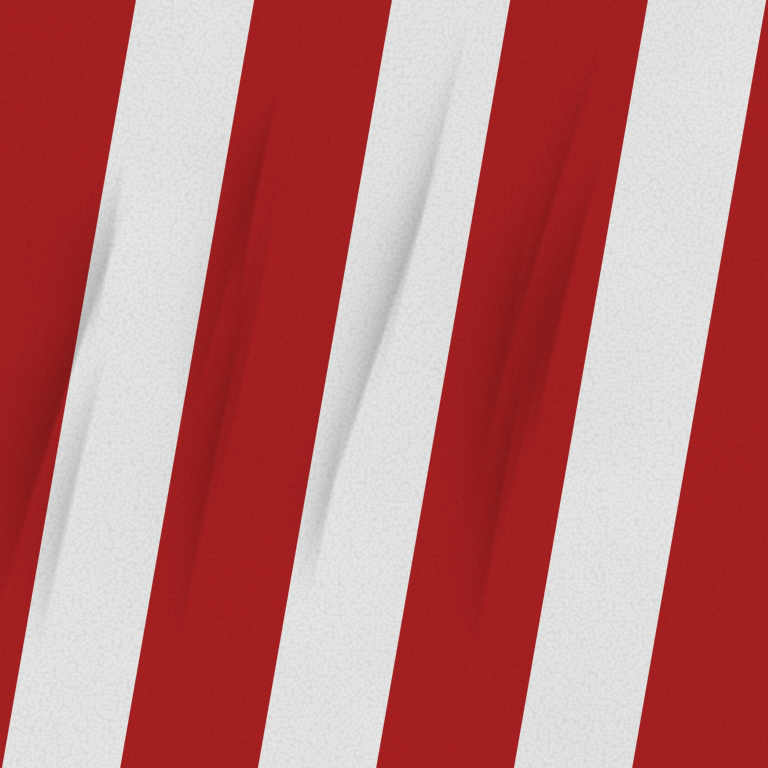
Give the GLSL for this pattern, as a WebGL 1 fragment shader.

```glsl
precision highp float;
// Slanted red and white cloth stripes, three periods across the canvas.
// Stripes come from a sheared fract; soft tapered creases are scattered by a
// low-discrepancy loop; cellular noise and layered sines give the fabric grain.

#define REPEATS 3.0
#define SLANT 0.1745
#define STRIPE_START 0.0025
#define WHITE_SHARE 0.462
#define RED vec3(0.635, 0.121, 0.125)
#define WHITE vec3(0.872, 0.874, 0.874)
#define FOLDS 17
#define FOLD_DEPTH 0.20
#define GRAIN_CELLS 210.0
#define GRAIN_DEPTH 0.075
#define MOTTLE_DEPTH 0.012

uniform vec2 u_resolution;

vec2 hash2(vec2 p) {
  vec3 q = fract(p.xyx * vec3(0.1031, 0.1030, 0.0973));
  q += dot(q, q.yzx + 33.33);
  return fract((q.xx + q.yz) * q.zy);
}

// Distance to the nearest scattered cell point
float cellular(vec2 p) {
  vec2 cell = floor(p);
  vec2 local = fract(p);
  float nearest = 2.0;
  for (int y = -1; y <= 1; y++) {
    for (int x = -1; x <= 1; x++) {
      vec2 offset = vec2(float(x), float(y));
      vec2 toPoint = offset + hash2(cell + offset) - local;
      nearest = min(nearest, dot(toPoint, toPoint));
    }
  }
  return sqrt(nearest);
}

// Broad uneven tone, from -1 to 1
float mottle(vec2 p) {
  float sum = 0.0;
  float weight = 0.5;
  for (int i = 0; i < 4; i++) {
    sum += weight * sin(p.x + 1.7 * sin(p.y)) * cos(p.y * 0.8 + p.x * 0.4);
    p = mat2(1.5, 1.1, -1.1, 1.5) * p + 2.3;
    weight *= 0.55;
  }
  return sum;
}

// One tapered crease: crisp on its right side, fading out to the left
float crease(vec2 p, float halfLength, float lean, float bend, float width) {
  float t = p.y / halfLength;
  float taper = max(1.0 - t * t, 0.0);
  float side = p.x - lean * p.y - bend * t * t;
  float crisp = 1.0 - smoothstep(-0.003, 0.007, side);
  float fade = exp(min(side, 0.0) / (width * (0.3 + taper)));
  return taper * taper * crisp * fade;
}

float foldShade(vec2 p) {
  float shade = 0.0;
  for (int i = 0; i < FOLDS; i++) {
    float n = float(i) + 1.0;
    vec2 spot = fract(n * vec2(0.7549, 0.5698));
    vec2 vary = hash2(vec2(n, 7.0));
    vec2 shape = hash2(vec2(n, 19.0));
    vec2 center = vec2(0.06, 0.30) + spot * vec2(0.78, 0.44);
    center.x += 0.2 * (center.y - 0.5);
    float amount = crease(p - center, mix(0.13, 0.30, vary.x),
                          mix(0.16, 0.34, vary.y),
                          0.02 * (shape.x - 0.5), mix(0.008, 0.03, shape.y));
    shade += amount * mix(0.35, 1.0, shape.x);
  }
  return 1.0 - exp(-shade);
}

void main() {
  vec2 uv = gl_FragCoord.xy / u_resolution;

  // Stripes, with both edges smoothed over about one pixel
  float across = (uv.x - SLANT * uv.y - STRIPE_START) * REPEATS;
  float fromCenter = abs(fract(across - 0.5 * WHITE_SHARE + 0.5) - 0.5);
  float blur = 0.8 * REPEATS / u_resolution.x;
  float white = 1.0 - smoothstep(-blur, blur, fromCenter - 0.5 * WHITE_SHARE);
  vec3 color = mix(RED, WHITE, white);

  // Creases gather in the middle of the cloth
  color *= 1.0 - FOLD_DEPTH * 1.3 * foldShade(uv);

  // Fabric grain and uneven tone
  float grain = cellular(uv * GRAIN_CELLS) - 0.5;
  color *= 1.0 - GRAIN_DEPTH * grain + MOTTLE_DEPTH * mottle(uv * 9.0);

  gl_FragColor = vec4(clamp(color, 0.0, 1.0), 1.0);
}
```
